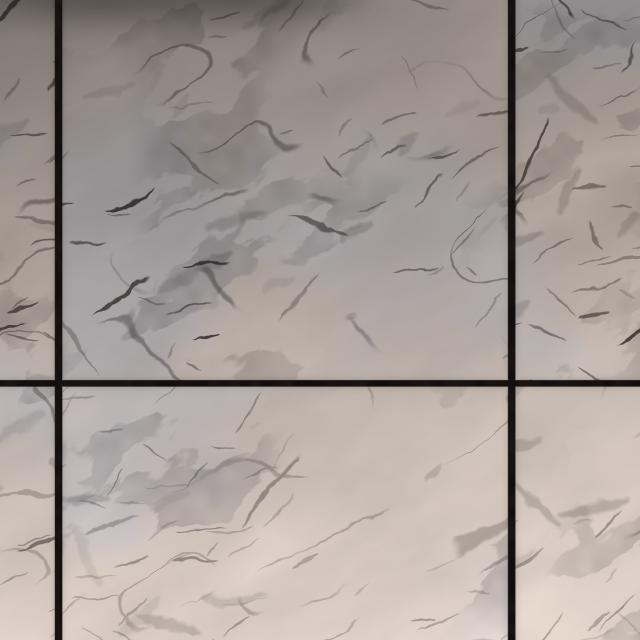
A WebGL 1 fragment shader for this texture:

```glsl
precision highp float;
// Large square marble tiles with broken slanted veins, dark grout and light fading upward.
uniform vec2 u_resolution;

#define PITCH 0.708
#define GRID_ORIGIN vec2(0.0915, 0.401)
#define GROUT_HALF vec2(0.0058, 0.0051)
#define GROUT_COLOR vec3(0.085, 0.065, 0.06)
#define STONE_COLOR vec3(0.82, 0.768, 0.732)
#define COOL_COLOR vec3(0.79, 0.765, 0.77)
#define VEIN_COLOR vec3(0.20, 0.17, 0.17)
#define VEIN_SLOPE 0.5
#define PATCH_DEPTH 0.12
#define LIGHT_FALLOFF 0.39

float hash(vec2 p) {
  vec3 q = fract(p.xyx * 0.1031);
  q += dot(q, q.yzx + 33.33);
  return fract((q.x + q.y) * q.z);
}

float noise(vec2 p) {
  vec2 i = floor(p), f = fract(p);
  f = f * f * (3.0 - 2.0 * f);
  return mix(mix(hash(i), hash(i + vec2(1.0, 0.0)), f.x),
             mix(hash(i + vec2(0.0, 1.0)), hash(i + 1.0), f.x), f.y);
}

float fbm(vec2 p) {
  float sum = 0.0, amp = 0.5;
  for (int i = 0; i < 5; i++) {
    sum += amp * noise(p);
    p = mat2(1.6, 1.2, -1.2, 1.6) * p + 7.3;
    amp *= 0.5;
  }
  return sum / 0.97;
}

vec2 rotate(vec2 p, float a) {
  return vec2(cos(a) * p.x + sin(a) * p.y, cos(a) * p.y - sin(a) * p.x);
}

// Tapered strokes, at most one per cell, gathered into clusters.
float strokes(vec2 p, float cell, float halfWidth, float density, float soft) {
  vec2 base = floor(p / cell);
  float ink = 0.0;
  for (int j = -1; j <= 1; j++) {
    for (int i = -1; i <= 1; i++) {
      vec2 id = base + vec2(float(i), float(j));
      float pick = hash(id + 3.7);
      vec2 jitter = 0.1 + 0.8 * vec2(hash(id + 11.3), hash(id + 27.9));
      vec2 center = (id + jitter) * cell;
      float cluster = smoothstep(0.25, 0.65, noise(center * 4.0));
      float angle = VEIN_SLOPE + 1.1 * (hash(id + 41.1) - 0.5);
      angle -= 1.1 * step(0.82, hash(id + 53.3));
      vec2 q = rotate(p - center, angle);
      float len = cell * mix(0.2, 0.75, hash(id + 67.7));
      float taper = 1.0 - abs(q.x) / len;
      float w = halfWidth * sqrt(max(taper, 0.0)) * mix(0.6, 1.3, noise(p * 90.0));
      float line = 1.0 - smoothstep(w - soft, w + soft, abs(q.y));
      line *= smoothstep(0.0, 0.2, taper) * step(pick, density * cluster);
      ink = max(ink, line * mix(0.3, 1.0, hash(id + 83.1)));
    }
  }
  return ink;
}

void main() {
  vec2 uv = gl_FragCoord.xy / u_resolution;
  float soft = max(0.0012, 0.8 / min(u_resolution.x, u_resolution.y));

  // Tile grid; each tile is cut from another part of the stone.
  vec2 grid = (uv - GRID_ORIGIN) / PITCH;
  vec2 tile = floor(grid);
  vec2 edge = (0.5 - abs(fract(grid) - 0.5)) * PITCH;
  vec2 s = uv + 20.0 * vec2(hash(tile + 5.0), hash(tile + 19.0));
  vec2 warp = vec2(fbm(s * 14.0), fbm(s * 14.0 + 31.0)) - 0.5;
  vec2 bent = s + 0.035 * warp;
  vec2 slanted = rotate(bent, VEIN_SLOPE) * vec2(1.0, 2.1);

  // Cloudy stone with cool areas and ragged grey patches.
  float cloud = fbm(s * 3.0);
  vec3 color = mix(STONE_COLOR, COOL_COLOR, smoothstep(0.42, 0.65, cloud));
  color *= 1.0 + 0.16 * (fbm(slanted * 5.0 + 9.0) - 0.5);
  float field = fbm(slanted * 6.5 + 4.0);
  float blotch = smoothstep(0.57, 0.61, field) * smoothstep(0.3, 0.6, noise(s * 5.0 + 2.0));
  color *= 1.0 - PATCH_DEPTH * blotch * mix(0.5, 1.2, noise(s * 45.0));

  // Long faint cracks, then bold and fine broken strokes.
  float ridge = abs(noise(slanted * 6.0 + 13.0) - 0.5);
  float crack = 1.0 - smoothstep(0.004, 0.022, ridge);
  crack *= smoothstep(0.42, 0.68, noise(s * 13.0 + 8.0));
  float bold = strokes(bent, 0.105, 0.0036, 0.5, soft);
  float fine = strokes(bent + 3.3, 0.062, 0.0020, 0.75, soft);
  float smudge = strokes(bent + 6.1, 0.085, 0.010, 0.45, 0.004);
  float upper = mix(0.65, 1.0, step(GRID_ORIGIN.y, uv.y));
  color *= 1.0 - 0.16 * smudge;
  float vein = max(max(0.85 * bold, 0.6 * fine), 0.38 * crack);
  color = mix(color, VEIN_COLOR, vein * upper);

  // Light falls off upward, most at the left, with a shadow on the top rim.
  float light = 1.07 - LIGHT_FALLOFF * uv.y + 0.12 * (uv.x - 0.5) * uv.y;
  float rim = smoothstep(0.93, 1.01, uv.y) * (1.0 - smoothstep(0.12, 0.42, abs(uv.x - 0.25)));
  color *= light * (1.0 - 0.32 * rim);

  // Grout lines with a slight shade along the tile edges.
  vec2 gap = edge - GROUT_HALF;
  float nearest = min(gap.x, gap.y);
  color *= 1.0 - 0.12 * exp(-max(nearest, 0.0) * 260.0);
  float grout = 1.0 - smoothstep(-soft, soft, nearest);
  vec3 groutColor = GROUT_COLOR * mix(0.8, 1.25, noise(uv * 60.0));
  gl_FragColor = vec4(mix(color, groutColor, grout), 1.0);
}
```
